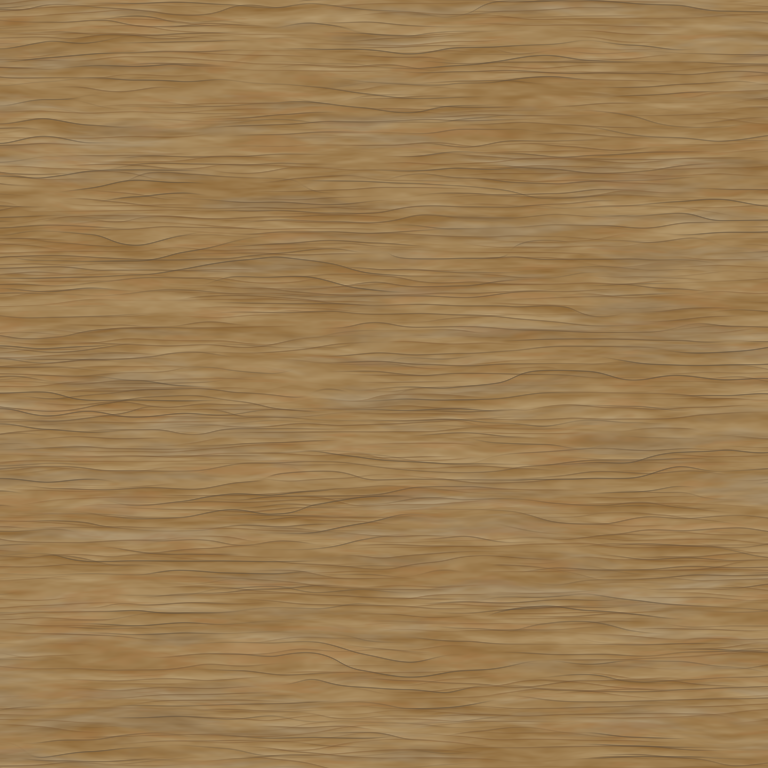
This texture is drawn by a Shadertoy shader. Its source:

```glsl
#define OCHRE vec3(0.565, 0.427, 0.245)
#define PALE vec3(0.685, 0.575, 0.405)
#define RUST vec3(0.640, 0.450, 0.265)
#define PORE vec3(0.360, 0.300, 0.230)
#define STREAK_SCALE vec2(9.0, 82.0)
#define LINE_ROWS 48.0
#define LINE_WIDTH 0.0011
#define LINE_STRENGTH 0.52
#define RELIEF 0.30
#define CONTRAST 1.25

float hash(vec2 cell) {
    vec3 q = fract(vec3(cell.xyx) * 0.1031);
    q += dot(q, q.yzx + 33.33);
    return fract((q.x + q.y) * q.z);
}

float noise(vec2 p) {
    vec2 cell = floor(p), f = fract(p);
    vec2 s = f * f * (3.0 - 2.0 * f);
    float low = mix(hash(cell), hash(cell + vec2(1, 0)), s.x);
    float high = mix(hash(cell + vec2(0, 1)), hash(cell + vec2(1, 1)), s.x);
    return mix(low, high, s.y);
}

float fbm(vec2 p) {
    float sum = 0.0, weight = 0.5;
    for (int i = 0; i < 4; i++) {
        sum += weight * noise(p);
        p = p * vec2(2.2, 1.8) + vec2(17.3, 41.7);
        weight *= 0.58;
    }
    return sum / 1.055;
}

// Tilted and pinched layers; whole numbers mark the layer borders
float layerHeight(vec2 uv, float rows, float seed) {
    float bend = 1.7 * noise(uv * vec2(5.5, 0.42 * rows) + seed);
    bend += 0.55 * noise(uv * vec2(17.0, 0.9 * rows) + seed + 37.0);
    return uv.y * rows + bend;
}

// x: thin border line, y: signed shade that changes abruptly at the line
vec2 grainLayer(vec2 uv, float rows, float seed, float width) {
    float delta = 0.0006;
    float height = layerHeight(uv, rows, seed);
    float above = layerHeight(uv + vec2(0.0, delta), rows, seed);
    float slope = (above - height) / delta;
    float steep = abs(slope) / rows;
    float f = fract(height) - 0.5;
    float d = abs(f) / max(abs(slope), 0.4 * rows);

    // Borders break into short pieces
    float presence = noise(uv * vec2(8.0, 0.75 * rows) + seed * 3.7);
    presence = smoothstep(0.36, 0.82, presence) * smoothstep(0.15, 0.6, steep);
    float core = 1.0 - smoothstep(0.15 * width, 1.5 * width, d);
    float side = clamp(f * slope / abs(slope + 1e-4) * 60.0 / rows / width * 0.02, -1.0, 1.0);
    float shade = side * exp(-abs(f) * 5.0) * (1.0 - smoothstep(0.35, 0.5, abs(f)));
    return presence * vec2(core, shade);
}

void mainImage(out vec4 fragColor, in vec2 fragCoord) {
    vec2 uv = fragCoord / iResolution.y;
    float width = max(LINE_WIDTH, 0.55 / iResolution.y);

    // Gentle waviness of the fibres
    vec2 p = uv;
    p.y += 0.014 * (noise(uv * vec2(6.0, 17.0)) - 0.5);
    p.y += 0.007 * (noise(uv * vec2(17.0, 55.0) + 5.0) - 0.5);

    // Broken border lines of several layers, dark to rusty
    vec3 ink = vec3(0.0);
    float inkAmount = 0.0, relief = 0.0;
    for (int i = 0; i < 4; i++) {
        float k = float(i);
        vec2 layer = grainLayer(uv, LINE_ROWS + 14.0 * k, 13.7 * k + 2.0, width);
        float amount = LINE_STRENGTH * (1.0 - 0.10 * k) * layer.x;
        ink = mix(ink, mix(PORE, RUST * 0.80, 0.27 * k), amount / (amount + inkAmount + 1e-4));
        inkAmount = 1.0 - (1.0 - inkAmount) * (1.0 - amount);
        relief += layer.y;
    }

    // Faint patches, streaks and fine fibres
    float patches = fbm(p * vec2(2.5, 16.0) + 31.0) - 0.5;
    float streaks = fbm(p * STREAK_SCALE + 7.0) - 0.5;
    float fibres = noise(p * vec2(42.0, 250.0) + 63.0) - 0.5;
    float tone = 0.51 + CONTRAST * (0.18 * patches + streaks + 0.22 * fibres);
    tone += RELIEF * relief;
    vec3 color = mix(OCHRE, PALE, clamp(tone, -0.1, 1.1));

    // Warm and greyish tints
    float warmth = fbm(p * vec2(11.0, 95.0) + 120.0);
    color = mix(color, RUST, 0.35 * smoothstep(0.52, 0.80, warmth));
    float dullness = smoothstep(0.45, 0.78, fbm(p * vec2(6.0, 60.0) + 83.0));
    color = mix(color, vec3(dot(color, vec3(0.3, 0.6, 0.1))), 0.18 * dullness);

    fragColor = vec4(mix(color, ink, inkAmount), 1.0);
}
```
